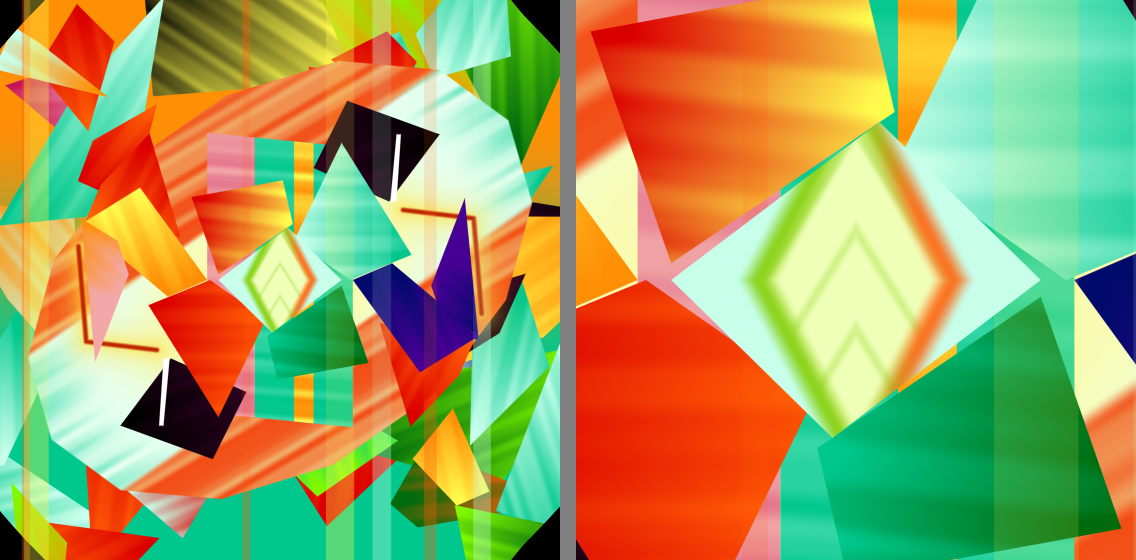
Left: the whole. Right: its middle third, enlarged.
Reproduce this background procedurally as a WebGL 2 fragment shader.

```glsl
#version 300 es
precision highp float;
uniform vec2 u_resolution;
out vec4 fragColor;

#define SHARDS 44
#define STRIPES 7
#define SHARD_SIZE 0.19
#define STREAKS 0.36
#define STRIPE_ALPHA 0.34
#define DISC_AXES vec2(0.50, 0.335)
#define DISC_TILT 0.61
#define DISC_SIDES 14.0

const vec3 TEAL = vec3(0, .78, .55), MINT = vec3(.78, 1, .92);
const vec3 ORANGE = vec3(1, .56, .02), LEMON = vec3(1, .98, .3);
const vec3 CRIMSON = vec3(.86, 0, 0), SCARLET = vec3(1, .36, .02);
const vec3 PLUM = vec3(.78, .08, .35), ROSE = vec3(.95, .66, .66);
const vec3 NAVY = vec3(0, .04, .42), VIOLET = vec3(.28, 0, .58);
const vec3 BLACK = vec3(0), WINE = vec3(.17, .01, .12);
const vec3 FOREST = vec3(0, .42, .05), LIME = vec3(.5, .98, 0);
float pixel;

float hash(float x) {
  x = fract(x * .1031);
  x *= x + 33.33;
  return fract(x * (x + x));
}
float noise(float x) {
  float f = fract(x);
  return mix(hash(floor(x)), hash(floor(x) + 1.), f * f * (3. - 2. * f));
}
float cover(float d) { return smoothstep(pixel, -pixel, d); }
float band(float x, float a, float b) { return cover(max(a - x, x - b)); }

vec3 deepTone(float h) {
  return h < .25 ? TEAL : h < .41 ? ORANGE : h < .54 ? FOREST : h < .75 ? CRIMSON
    : h < .82 ? PLUM : h < .89 ? NAVY : BLACK;
}
vec3 paleTone(float h) {
  return h < .25 ? MINT : h < .41 ? LEMON : h < .54 ? LIME : h < .75 ? SCARLET
    : h < .82 ? ROSE : h < .89 ? VIOLET : WINE;
}
float edge(vec2 p, vec2 a, vec2 b) {
  vec2 e = b - a, v = p - a;
  return (e.y * v.x - e.x * v.y) * inversesqrt(dot(e, e));
}
float facet(vec2 p, vec2 a, vec2 b, vec2 c, vec2 d) {
  float turn = edge(d, a, b) < 0. ? 1. : -1.;
  return max(max(edge(p, a, b) * turn, edge(p, b, c) * turn),
    max(edge(p, c, d) * turn, edge(p, d, a) * turn));
}
float segment(vec2 p, vec2 a, vec2 b) {
  vec2 v = p - a, e = b - a;
  return length(v - e * clamp(dot(v, e) / dot(e, e), 0., 1.));
}
// Facet shaded from a to c, streaked along that axis
void gem(inout vec3 col, vec2 p, vec2 a, vec2 b, vec2 c, vec2 d, vec3 deep, vec3 pale) {
  float dist = facet(p, a, b, c, d);
  if (dist > pixel) return;
  vec2 axis = c - a;
  float along = dot(p - a, axis) / dot(axis, axis);
  float streak = noise(edge(p, a, c) * 75. + along * 2. + 200.) - .5;
  vec3 shade = mix(deep, pale, clamp(along + streak * STREAKS, 0., 1.));
  col = mix(col, shade, cover(dist));
}
vec2 spoke(float seed, float angle) {
  angle += 1.1 * hash(seed);
  return vec2(cos(angle), sin(angle)) * (.35 + hash(seed + 40.));
}

void main() {
  float scale = min(u_resolution.x, u_resolution.y);
  vec2 p = (gl_FragCoord.xy - .5 * u_resolution) / scale;
  pixel = .75 / scale;
  vec3 col = mix(TEAL, ORANGE, smoothstep(-.2, .3, p.y));

  // Tilted faceted disc
  float cs = cos(DISC_TILT), sn = sin(DISC_TILT), sector = 6.2832 / DISC_SIDES;
  vec2 e = vec2(cs * p.x + sn * p.y, cs * p.y - sn * p.x) / DISC_AXES;
  float radius = length(e) * cos(mod(atan(e.y, e.x), sector) - .5 * sector);
  float disc = cover((radius - .97) * DISC_AXES.y);

  // Scattered shards around the disc, then dark corners
  if (disc < 1.) {
    for (int i = 0; i < SHARDS; i++) {
      float seed = float(i) * 7.0 + 101.;
      float size = SHARD_SIZE * mix(1.4, .55, float(i) / float(SHARDS));
      vec2 mid = (vec2(hash(seed), hash(seed + 403.)) - .5) * 1.1;
      vec2 q = (p - mid);
      if (dot(q, q) > 1.9 * size * size) continue;
      float spin = 6.2832 * hash(seed + 811.);
      float deep = fract(hash(seed + 1207.) + .12 * mid.y);
      float pale = hash(seed + 1601.) < .3 ? hash(seed + 2003.) * .75 : deep;
      gem(col, q, spoke(seed + 1., spin) * size, spoke(seed + 2., spin + 1.57) * size * .7,
        spoke(seed + 3., spin + 3.14) * size, spoke(seed + 4., spin + 4.71) * size * .7,
        deepTone(deep), paleTone(pale));
    }
    col *= cover(abs(p.x) + abs(p.y) + .05 * noise(p.x * 9. + 30.) - .95);
  }

  // Pale lobes and peach shoulders of the disc
  float sheen = noise(e.y * 26. + e.x * 3. + 60.);
  vec3 lobe = mix(vec3(.9, 1, .94), mix(TEAL, MINT, .55), smoothstep(.7, 1., radius) * sheen);
  lobe = mix(lobe, vec3(1, .98, .62), smoothstep(.75, .3, length(e)) * .8);
  vec3 peach = mix(vec3(.95, .3, .08), vec3(.94, .68, .42), sheen);
  col = mix(col, mix(lobe, peach, smoothstep(.42, .46, abs(e.y))), disc);

  // Upright bands through the core
  float core = disc * cover(abs(p.y + .1 * p.x) - .25);
  float wear = noise(p.y * 80. + p.x * 6. + 90.);
  col = mix(col, mix(PLUM, ROSE, .65 + .35 * wear), core * band(p.x, -.13, -.045));
  col = mix(col, mix(TEAL, MINT, .3 * wear), core * band(p.x, -.045, .13));
  col = mix(col, mix(ORANGE, LEMON, wear), core * band(p.x, .025, .06));

  // Large facets in half-turn pairs
  for (int side = 0; side < 2; side++) {
    bool up = side == 0;
    vec2 q = up ? p : -p, bend = vec2(.346, .11);
    float line = min(segment(q, vec2(.36, -.06), bend), segment(q, bend, vec2(.22, .125)));
    col = mix(col, vec3(1, .88, .25), .75 * exp(-line * 42.));
    col = mix(col, vec3(.75, .15, 0), smoothstep(.007, .001, line));
    gem(col, q, vec2(.285, .26), vec2(.12, .32), vec2(.06, .2), vec2(.195, .14), BLACK, WINE);
    gem(col, q, vec2(-.233, .262), vec2(-.178, .077), vec2(-.35, .1), vec2(-.32, .17),
      CRIMSON, SCARLET);
    gem(col, q, vec2(-.2, -.03), vec2(-.13, 0), vec2(-.25, .165), vec2(-.355, .1),
      up ? ORANGE : NAVY, up ? LEMON : VIOLET);
    gem(col, q, vec2(.355, -.11), vec2(.33, .146), vec2(.27, -.01), vec2(.29, -.07),
      up ? NAVY : ORANGE, up ? VIOLET : ROSE);
    gem(col, q, vec2(.235, .045), vec2(.11, .245), vec2(.025, .07), vec2(.125, 0),
      up ? TEAL : CRIMSON, up ? MINT : SCARLET);
    gem(col, q, vec2(-.158, .148), vec2(.005, .178), vec2(.023, .1), vec2(-.11, .01),
      up ? CRIMSON : FOREST, up ? LEMON : TEAL);
    float spike = facet(q, vec2(.197, .14), vec2(.208, .14), vec2(.216, .26), vec2(.208, .26));
    col = mix(col, vec3(1), cover(spike));
  }

  // Central diamond with a veined leaf
  float diamond = cover(facet(p, vec2(.014, .094), vec2(.11, 0), vec2(-.014, -.094), vec2(-.11, 0)));
  float leaf = abs(p.x) / .058 + abs(p.y) / .11 - 1.;
  float vein = abs(fract((p.y + abs(p.x) * 1.6) * 17.) - .5);
  vec3 glass = mix(MINT, vec3(.94, 1, .72), smoothstep(.1, -.1, leaf));
  glass = mix(glass, vec3(.7, .9, .35), smoothstep(.16, 0., vein) * .5 * smoothstep(0., -.1, leaf));
  vec3 stem = mix(vec3(.5, .8, 0), SCARLET, smoothstep(0., .04, p.x));
  col = mix(col, mix(glass, stem, smoothstep(.25, 0., abs(leaf)) * .85), diamond);

  // Translucent full-height stripes
  float fade = STRIPE_ALPHA * mix(1., .4, disc) * (1. - diamond);
  for (int i = 0; i < STRIPES; i++) {
    float seed = float(i) * 5. + 71., x = hash(seed) - .5, w = mix(.006, .026, hash(seed + 300.));
    col = mix(col, paleTone(hash(seed + 600.) * .82), fade * band(p.x, x - w, x + w));
  }
  fragColor = vec4(col, 1);
}
```
